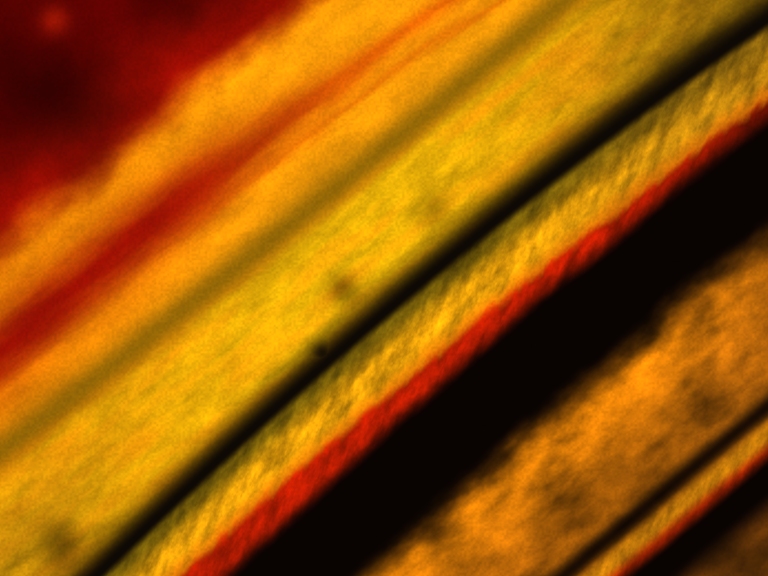
This texture is drawn by a Shadertoy shader. Its source:

```glsl
float hash(vec2 cell) {
    vec3 q = fract(cell.xyx * vec3(0.1031, 0.1030, 0.0973));
    q += dot(q, q.yzx + 33.33);
    return fract((q.x + q.y) * q.z);
}

float noise(vec2 p) {
    vec2 cell = floor(p), f = fract(p);
    f = f * f * (3.0 - 2.0 * f);
    return mix(mix(hash(cell), hash(cell + vec2(1, 0)), f.x),
               mix(hash(cell + vec2(0, 1)), hash(cell + vec2(1, 1)), f.x), f.y);
}

// Fractal noise centred on zero
float fbm(vec2 p) {
    float sum = 0.0, amplitude = 0.5;
    for (int i = 0; i < 4; i++) {
        sum += amplitude * (noise(p) - 0.5);
        p = mat2(1.6, 1.2, -1.2, 1.6) * p + 7.3;
        amplitude *= 0.5;
    }
    return sum;
}

// Quadratic edge through its depths at the left, centre and right
float edge(float x, float left, float centre, float right) {
    return left * (1.0 - x) * (1.0 - 2.0 * x) + centre * 4.0 * x * (1.0 - x)
         + right * x * (2.0 * x - 1.0);
}

float below(float distance, float softness) {
    return smoothstep(-softness, softness, distance);
}

float ridge(float distance, float width) {
    return exp(-distance * distance / (width * width));
}

float spot(vec2 p, vec2 centre, float radius) {
    return ridge(length(p - centre), radius);
}

void mainImage(out vec4 fragColor, in vec2 fragCoord) {
    vec2 uv = fragCoord / iResolution.xy;
    vec2 p = fragCoord / iResolution.y;
    float x = uv.x, depth = 1.0 - uv.y;

    // Grain directions: along the bands and across the rim
    vec2 grain = vec2(dot(p, vec2(0.78, 0.62)), dot(p, vec2(-0.62, 0.78)));
    float cloud = fbm(p * 6.0);
    float fibre = fbm(grain * vec2(9.0, 45.0));
    float ripple = fbm(grain * vec2(22.0, 55.0) + 11.0);
    float ribs = fbm(vec2(dot(p, vec2(0.93, -0.37)) * 75.0, dot(p, vec2(0.37, 0.93)) * 28.0));
    float mottle = fbm(grain * vec2(14.0, 24.0) + 31.0);

    // Signed depths below the main band edges
    float glow = depth - edge(x, 0.435, -0.10, -0.64) + 0.07 * cloud + 0.04 * mottle;
    float streak = depth - edge(x, 0.61, 0.085, -0.36) + 0.035 * fibre;
    float olive = depth - edge(x, 0.785, 0.26, -0.30);
    float seam = depth - edge(x, 1.158, 0.535, 0.024);
    float ember = depth - edge(x, 1.289, 0.692, 0.174) + 0.025 * ribs;
    float shadow = depth - edge(x, 1.39, 0.75, 0.205) + 0.02 * mottle;
    float amber = depth - edge(x, 1.62, 0.975, 0.41) + 0.035 * mottle;
    float crack = depth - edge(x, 1.85, 1.265, 0.705);

    // Deep red corner and its orange border
    vec3 col = mix(vec3(0.33, 0.01, 0.005), vec3(0.58, 0.05, 0.01), below(glow + 0.13, 0.12));
    col *= 1.0 + 0.7 * cloud - 0.35 * spot(p, vec2(0.14, 0.81), 0.10);
    col += vec3(0.25, 0.07, 0.01) * spot(p, vec2(0.095, 0.965), 0.025);
    vec3 orange = mix(vec3(0.93, 0.53, 0.02), vec3(0.99, 0.62, 0.03), below(x - 0.2, 0.2));
    orange *= 1.0 + 0.3 * mottle + 0.15 * fibre;
    col = mix(col, orange, below(glow, 0.055));

    // Red streak, wide and dark at the left
    float fade = 1.0 - smoothstep(0.18, 0.55, x);
    vec3 streakColor = mix(vec3(0.85, 0.27, 0.01), vec3(0.57, 0.06, 0.01), fade);
    float streakMask = ridge(streak, mix(0.024, 0.068, fade)) * mix(0.6, 1.0, fade);
    col = mix(col, streakColor * (1.0 + 0.5 * cloud), streakMask);
    float hairline = ridge(streak - 0.055 + 0.02 * cloud, 0.014);
    col = mix(col, vec3(0.85, 0.33, 0.01), 0.45 * hairline * smoothstep(0.2, 0.35, x));

    // Broad yellow band with fibres and dull ends
    vec3 yellow = mix(vec3(0.94, 0.66, 0.025), vec3(0.96, 0.73, 0.03), ridge(x - 0.45, 0.25));
    yellow *= 1.0 + 0.28 * fibre + 0.32 * ripple;
    yellow = mix(yellow, vec3(0.92, 0.47, 0.03), clamp(0.12 + fibre, 0.0, 0.5));
    float dull = smoothstep(0.60, 0.98, x + 0.2 * (olive - 0.2));
    dull = max(dull, 0.55 * (1.0 - smoothstep(0.0, 0.25, x)) * below(olive - 0.10, 0.08));
    yellow = mix(yellow, vec3(0.55, 0.40, 0.04) * (1.0 + 0.6 * ripple), 0.85 * dull);
    yellow *= 1.0 - 0.45 * spot(p, vec2(0.595, 0.50), 0.028)
                  - 0.25 * spot(p, vec2(0.755, 0.635), 0.03)
                  - 0.45 * spot(p, vec2(0.105, 0.055), 0.04);
    col = mix(col, yellow, below(olive - 0.035 + 0.02 * ripple, 0.015));
    col = mix(col, vec3(0.53, 0.38, 0.025), 0.88 * ridge(olive, 0.038));

    // Dark seam with a small nick
    col *= mix(1.0, 0.45, smoothstep(-0.08, -0.015, seam));
    float seamMask = below(seam + 0.018, 0.025);
    seamMask = max(seamMask, 0.9 * spot(p, vec2(0.561, 0.386), 0.021));
    col = mix(col, vec3(0.055, 0.035, 0.015), seamMask);

    // Ribbed rim from olive through gold into ember red
    vec3 rim = mix(vec3(0.43, 0.34, 0.035), vec3(0.92, 0.63, 0.04), smoothstep(0.035, 0.095, seam));
    rim = mix(rim, vec3(0.58, 0.40, 0.06), 0.65 * smoothstep(0.65, 1.0, x));
    rim *= 1.0 + 0.75 * ribs + 0.35 * ripple;
    rim = mix(rim, vec3(0.91, 0.42, 0.02), 0.65 * below(ember + 0.022, 0.02));
    col = mix(col, rim, below(seam - 0.024, 0.012));
    vec3 red = vec3(0.70, 0.11, 0.01) * (1.0 + 0.8 * ribs) * mix(1.0, 0.6, smoothstep(0.8, 1.0, x));
    col = mix(col, red, below(ember, 0.013));
    vec3 black = vec3(0.035, 0.012, 0.008);
    col = mix(col, black, below(shadow, 0.026));

    // Mottled amber band behind the shadow
    vec3 brown = mix(vec3(0.87, 0.49, 0.03), vec3(0.60, 0.33, 0.03), smoothstep(0.02, 0.24, amber));
    brown = mix(brown, vec3(0.58, 0.32, 0.04), 0.6 * smoothstep(0.82, 1.0, x));
    brown *= 1.0 + 1.1 * mottle + 0.4 * ripple;
    col = mix(col, brown, below(amber - 0.01, 0.055));

    // Lower crack, narrow rim and last shadow
    col = mix(col, black, 0.9 * ridge(crack, 0.024));
    vec3 lowerRim = mix(vec3(0.76, 0.47, 0.04), vec3(0.62, 0.13, 0.01), below(crack - 0.068, 0.016));
    col = mix(col, lowerRim * (1.0 + 0.7 * ribs), below(crack - 0.028, 0.014));
    col = mix(col, black, below(crack - 0.09 + 0.01 * mottle, 0.018));
    col = mix(col, vec3(0.38, 0.20, 0.03) * (1.0 + mottle), below(crack - 0.18, 0.035));

    // Film grain
    col *= 1.0 + 0.10 * (noise(p * 260.0) - 0.5);
    fragColor = vec4(clamp(col, 0.0, 1.0), 1.0);
}
```
